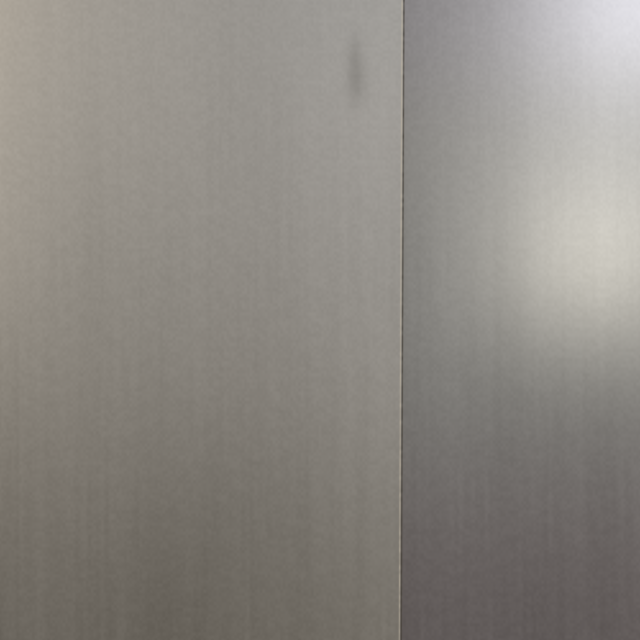
A WebGL 1 fragment shader for this texture:

```glsl
precision highp float;
uniform vec2 u_resolution;

float hash(vec2 p) {
  return fract(sin(dot(p, vec2(127.1, 311.7))) * 43758.5453);
}

float noise(vec2 p) {
  vec2 i = floor(p), f = fract(p);
  f = f * f * (3.0 - 2.0 * f);
  return mix(mix(hash(i), hash(i + vec2(1.0, 0.0)), f.x),
             mix(hash(i + vec2(0.0, 1.0)), hash(i + vec2(1.0, 1.0)), f.x), f.y);
}

// Soft elliptical spot
float spot(vec2 p, vec2 center, vec2 radius) {
  vec2 d = (p - center) / radius;
  return exp(-dot(d, d));
}

vec3 leftSheet(vec2 p) {
  float light = mix(0.385, 0.54, smoothstep(-0.15, 0.7, p.y));
  light += 0.04 * smoothstep(0.5, 1.0, p.y);
  light += 0.04 * smoothstep(0.35, 0.65, p.x);
  light += 0.06 * exp(-p.x * 9.0) * smoothstep(0.1, 0.9, p.y);
  light -= 0.02 * spot(p, vec2(0.25, 0.05), vec2(0.12, 0.3));
  // Dark smudge near the top
  light -= 0.06 * spot(p, vec2(0.557, 0.872), vec2(0.015, 0.034));
  light -= 0.04 * spot(p, vec2(0.555, 0.915), vec2(0.011, 0.034));
  float warmth = mix(0.026, 0.014, smoothstep(0.0, 0.6, p.x) * p.y);
  warmth += 0.012 * exp(-p.x * 9.0) * p.y;
  return light + warmth * vec3(0.95, 0.2, -1.0);
}

vec3 rightSheet(vec2 p) {
  float light = mix(0.36, 0.49, smoothstep(-0.05, 0.55, p.y));
  float glow = spot(p, vec2(0.94, 0.59), vec2(0.19, 0.165));
  float corner = spot(p, vec2(1.02, 1.03), vec2(0.22, 0.19));
  light += 0.21 * glow + 0.31 * corner;
  light += 0.17 * spot(p, vec2(0.98, 0.8), vec2(0.27, 0.22));
  light += 0.02 * smoothstep(0.8, 1.0, p.y);
  vec3 tint = mix(vec3(0.018, -0.006, -0.012), vec3(0.011, 0.003, -0.012),
                  smoothstep(0.05, 0.45, p.y));
  tint += glow * vec3(0.008, 0.004, -0.016) + corner * vec3(-0.01, 0.0, 0.022);
  tint += vec3(0.0, -0.005, 0.012) * smoothstep(0.75, 1.0, p.y);
  return light + tint;
}

void main() {
  vec2 p = gl_FragCoord.xy / u_resolution;
  float seam = p.x - mix(0.6255, 0.6298, p.y);
  float side = smoothstep(-0.002, 0.002, seam);
  vec3 color = mix(leftSheet(p), rightSheet(p), side);

  // Vertical brushing, clouds and fine grain
  float streaks = 0.6 * noise(p * vec2(20.0, 1.8)) + 0.4 * noise(p * vec2(65.0, 3.0) + 9.0);
  color += (streaks - 0.5) * mix(0.03, 0.012, p.y);
  color += (noise(p * vec2(150.0, 5.0) + 31.0) - 0.5) * mix(0.016, 0.004, p.y);
  color += (noise(p * vec2(8.0, 5.0) + 17.0) - 0.5) * vec3(0.012, 0.01, 0.01);
  color += (noise(p * vec2(250.0, 210.0)) - 0.5) * 0.02;
  color += (noise(p * vec2(85.0, 130.0) + 53.0) - 0.5) * 0.011;

  // Lit lip beside a dark gap
  float lip = spot(vec2(seam, 0.0), vec2(-0.0014, 0.0), vec2(0.0015, 1.0));
  float gap = spot(vec2(seam, 0.0), vec2(0.0014, 0.0), vec2(0.0014, 1.0));
  float wear = noise(vec2(3.0, p.y * 150.0));
  color = mix(color, vec3(0.74, 0.7, 0.63), lip * (0.35 + 0.3 * wear));
  color = mix(color, vec3(0.27, 0.25, 0.22), gap * (0.7 - 0.25 * wear));
  color -= 0.012 * side * exp(-max(seam, 0.0) * 40.0);

  gl_FragColor = vec4(clamp(color, 0.0, 1.0), 1.0);
}
```
